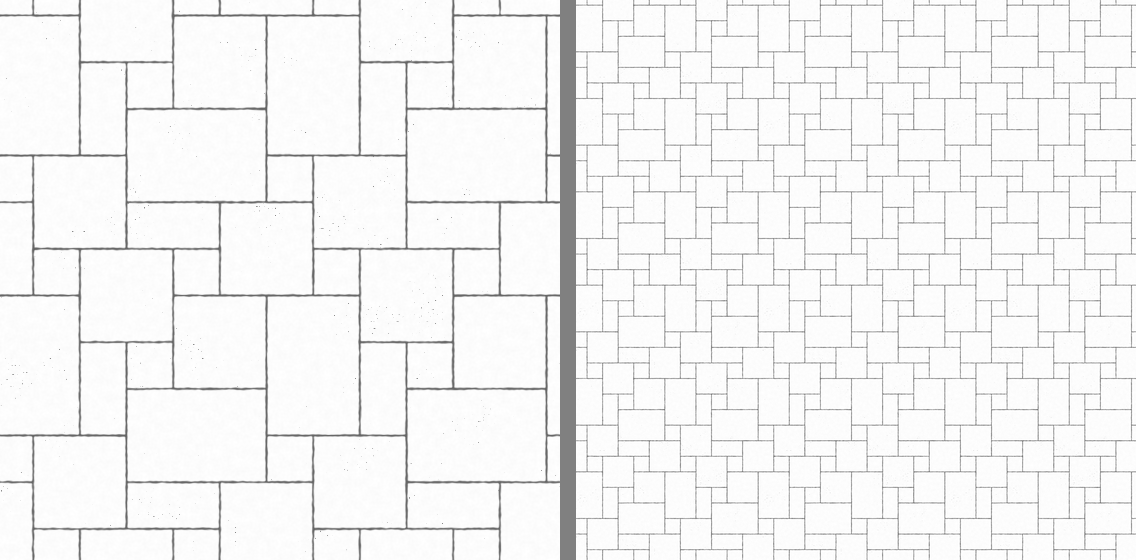
Left: one tile. Right: repeated 3 by 3.
This pattern is drawn by a Shadertoy shader. Its source:

```glsl
// Pale flagstone paving: twelve slabs of mixed size in a repeating 6 by 6 block, with thin worn joints.

const float CELLS = 12.0; // grid cells across the canvas
const float BLOCK = 6.0;  // grid cells in one repeat

// Slab corners and sizes in grid cells, y pointing down
const vec2 CORNER[12] = vec2[12](
    vec2(5, 0), vec2(1, 5), vec2(1, 1), vec2(2, 1), vec2(3, 0), vec2(2, 2),
    vec2(5, 3), vec2(0, 3), vec2(2, 4), vec2(4, 4), vec2(0, 5), vec2(3, 5));
const vec2 SIZE[12] = vec2[12](
    vec2(2, 3), vec2(2, 2), vec2(1, 2), vec2(1, 1), vec2(2, 2), vec2(3, 2),
    vec2(1, 1), vec2(2, 2), vec2(2, 1), vec2(2, 2), vec2(1, 1), vec2(1, 1));

float hash(vec2 p) {
    vec3 q = fract(p.xyx * vec3(0.1031, 0.1030, 0.0973));
    q += dot(q, q.yzx + 33.33);
    return fract((q.x + q.y) * q.z);
}

float gradientDot(vec2 cell, vec2 offset, float period) {
    float angle = 6.2832 * hash(mod(cell, period) + 0.5);
    return dot(vec2(cos(angle), sin(angle)), offset);
}

// Gradient noise that wraps over the canvas; frequency is per grid cell
float noise(vec2 p, float frequency) {
    float period = CELLS * frequency;
    p *= frequency;
    vec2 i = floor(p), f = p - i, e = vec2(1, 0);
    vec2 u = f * f * f * (f * (f * 6.0 - 15.0) + 10.0);
    return mix(mix(gradientDot(i, f, period),
                   gradientDot(i + e.xy, f - e.xy, period), u.x),
               mix(gradientDot(i + e.yx, f - e.yx, period),
                   gradientDot(i + e.xx, f - e.xx, period), u.x), u.y);
}

// Distance inwards from the edge of a slab with slightly rounded corners
float slabDepth(vec2 q, vec2 size) {
    vec2 b = abs(q - 0.5 * size) - 0.5 * size + 0.05;
    return 0.05 - length(max(b, 0.0)) - min(max(b.x, b.y), 0.0);
}

void mainImage(out vec4 fragColor, in vec2 fragCoord) {
    vec2 uv = fragCoord / iResolution.xy;
    vec2 p = vec2(uv.x, 1.0 - uv.y) * CELLS - vec2(0.711, 0.332);
    float pixel = CELLS / min(iResolution.x, iResolution.y);

    // Find the slab under this point and give each copy its own seed
    float depth = 0.0;
    vec2 seed = vec2(0);
    for (int k = 0; k < 12; k++) {
        vec2 local = p - CORNER[k];
        vec2 q = mod(local, BLOCK);
        if (all(lessThan(q, SIZE[k]))) {
            depth = slabDepth(q, SIZE[k]);
            seed = mod(floor(local / BLOCK), CELLS / BLOCK) + 3.0 * float(k);
        }
    }
    vec2 s = p + CELLS * vec2(hash(seed + 0.3), hash(seed + 7.7));

    // Faint mottling and clustered pits, denser on some slabs
    float shade = 0.99 + 0.012 * noise(s, 5.0) + 0.012 * noise(s, 16.0);
    float cluster = smoothstep(-0.15, 0.6, noise(s, 1.0) + 0.35 * noise(s, 3.0)
                               + 0.4 * hash(seed + 4.1) - 0.15);
    float pits = smoothstep(0.0, 0.18, noise(s, 20.0) - mix(0.64, 0.4, cluster));
    shade -= 0.45 * pits;

    // Soft dark joint with a ragged edge
    float ragged = 0.012 * noise(s, 4.0) + 0.014 * noise(s, 9.0);
    float face = smoothstep(-0.002, max(0.042, 1.5 * pixel), depth + ragged);
    shade = mix(0.4, shade, face);

    fragColor = vec4(vec3(clamp(shade, 0.0, 1.0)), 1.0);
}
```
